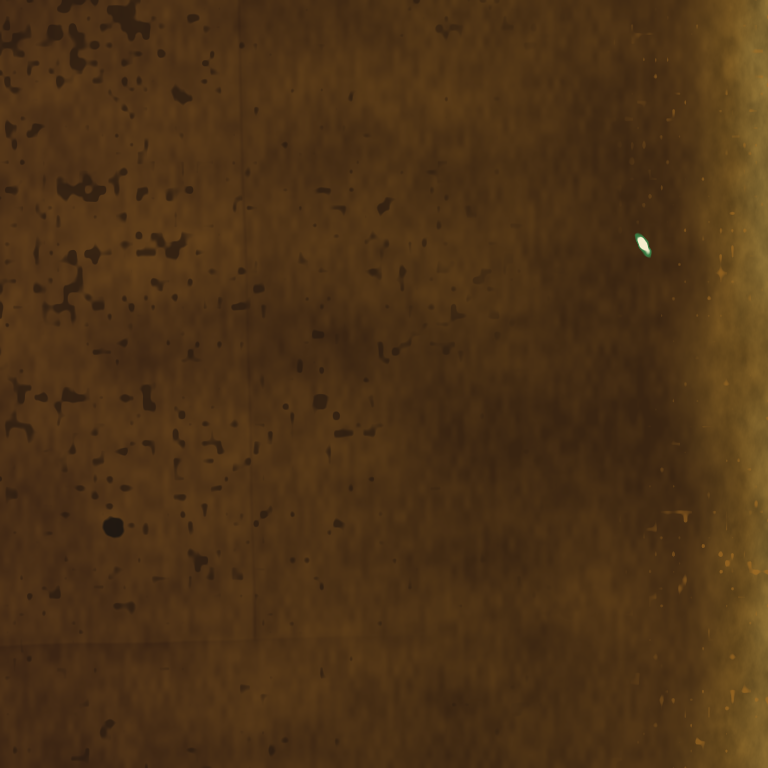
A WebGL 1 fragment shader for this texture:

```glsl
precision highp float;
uniform vec2 u_resolution;

// Palette
const vec3 DARK_BROWN = vec3(0.225, 0.142, 0.066);
const vec3 WARM_BROWN = vec3(0.385, 0.255, 0.095);
const vec3 LEFT_TINT = vec3(0.008, 0.000, 0.008);
const vec3 EDGE_OCHRE = vec3(0.450, 0.325, 0.120);
const vec3 EDGE_PALE = vec3(0.540, 0.455, 0.230);
const vec3 SPECK_COLOR = vec3(0.155, 0.100, 0.060);
const vec3 FLECK_COLOR = vec3(0.660, 0.430, 0.130);
const vec3 HOLE_COLOR = vec3(0.110, 0.085, 0.065);
const vec3 CHIP_COLOR = vec3(0.960, 0.930, 0.800);
const vec3 CHIP_RIM = vec3(0.220, 0.480, 0.260);

// Layout, in canvas units
const vec2 HOLE_POS = vec2(0.148, 0.313);
const float HOLE_RADIUS = 0.0135;
const vec2 CHIP_POS = vec2(0.838, 0.682);
const vec2 CHIP_SIZE = vec2(0.0065, 0.0150);
const float SEAM_X = 0.311;
const float SEAM_BOTTOM = 0.168;
const float LEDGE_Y = 0.158;

// Strengths
const float PATCH_CONTRAST = 0.85;
const float GRAIN_CONTRAST = 0.30;
const float SPECK_OPACITY = 0.72;
const float FLECK_OPACITY = 0.60;

float hash(vec2 p) {
  return fract(sin(dot(p, vec2(127.1, 311.7))) * 43758.5453);
}

float noise(vec2 p) {
  vec2 i = floor(p);
  vec2 f = fract(p);
  f = f * f * (3.0 - 2.0 * f);
  return mix(mix(hash(i), hash(i + vec2(1.0, 0.0)), f.x),
             mix(hash(i + vec2(0.0, 1.0)), hash(i + vec2(1.0, 1.0)), f.x), f.y);
}

float fbm(vec2 p) {
  float sum = 0.0;
  float amp = 0.5;
  for (int i = 0; i < 5; i++) {
    sum += amp * noise(p);
    p = mat2(1.6, 1.2, -1.2, 1.6) * p + 7.3;
    amp *= 0.5;
  }
  return sum / 0.96875;
}

// Soft round blob used to shade whole regions
float glow(vec2 p, vec2 center, vec2 size) {
  vec2 d = (p - center) / size;
  return exp(-dot(d, d));
}

// Brown ground: broad light and shade, streaky patches, fine grain
float groundTone(vec2 p) {
  float tone = 0.42;
  tone += 0.20 * glow(p, vec2(0.18, 0.78), vec2(0.28, 0.20));
  tone += 0.16 * glow(p, vec2(0.60, 0.68), vec2(0.20, 0.06));
  tone += 0.14 * glow(p, vec2(0.45, 0.14), vec2(0.14, 0.05));
  tone += 0.10 * glow(p, vec2(0.80, 0.93), vec2(0.20, 0.12));
  tone -= 0.14 * glow(p, vec2(0.72, 0.36), vec2(0.26, 0.24));
  tone -= 0.18 * glow(p, vec2(0.83, 0.79), vec2(0.09, 0.04));
  tone += PATCH_CONTRAST * (fbm(p * vec2(5.0, 9.0)) - 0.5);
  tone += GRAIN_CONTRAST * (noise(p * vec2(120.0, 55.0)) - 0.5);
  tone += GRAIN_CONTRAST * (fbm(p * vec2(42.0, 34.0) + 19.0) - 0.5);
  return tone;
}

// Dark pitting, clustered and thickest at the upper left
float pitting(vec2 p) {
  float density = 0.16 * smoothstep(0.75, 0.0, p.x) * smoothstep(0.05, 0.95, p.y);
  float cluster = 0.42 * (fbm(p * 7.0 + 31.0) - 0.5);
  float grains = 0.6 * noise(p * vec2(105.0, 85.0)) + 0.4 * noise(p * 48.0 + 5.0);
  float fade = smoothstep(0.80, 0.45, p.x);
  return fade * smoothstep(0.77, 0.92, grains + density + cluster);
}

// Joints: a leaning upright line and a rising ledge below it
float jointTone(vec2 p) {
  float lean = SEAM_X + 0.024 * (1.0 - p.y) + 0.003 * (noise(vec2(p.y * 9.0, 2.0)) - 0.5);
  float side = p.x - lean;
  float above = smoothstep(SEAM_BOTTOM - 0.005, SEAM_BOTTOM + 0.005, p.y);
  float line = smoothstep(0.004, 0.0, abs(side)) * (0.5 + 0.5 * noise(vec2(p.y * 14.0, 8.0)));
  float shade = smoothstep(-0.002, 0.002, side) * exp(-max(side, 0.0) * 22.0);
  float drop = LEDGE_Y + 0.028 * p.x + 0.003 * noise(vec2(p.x * 20.0, 4.0)) - p.y;
  float ledge = smoothstep(-0.002, 0.003, drop) * exp(-max(drop, 0.0) * 28.0);
  return -above * (0.16 * line + 0.12 * shade) - 0.24 * ledge * smoothstep(0.65, 0.15, p.x);
}

void main() {
  vec2 p = gl_FragCoord.xy / u_resolution;
  float tone = clamp(groundTone(p) + jointTone(p), 0.0, 1.1);
  vec3 color = mix(DARK_BROWN, WARM_BROWN, tone) + LEFT_TINT * smoothstep(0.7, 0.0, p.x);
  color = mix(color, SPECK_COLOR, SPECK_OPACITY * pitting(p));

  // Worn, brighter right edge
  float wear = p.x + 0.09 * (fbm(p * vec2(9.0, 6.0) + 51.0) - 0.5);
  float scuff = 0.75 + 0.5 * fbm(p * vec2(60.0, 35.0));
  color = mix(color, EDGE_OCHRE * scuff, 0.85 * smoothstep(0.86, 0.98, wear));
  color = mix(color, EDGE_PALE * scuff, 0.60 * smoothstep(0.95, 1.02, wear));

  // Small ochre flecks
  float fleckZone = smoothstep(0.78, 0.93, p.x) + 0.8 * glow(p, vec2(0.86, 0.93), vec2(0.05));
  float flecks = noise(p * vec2(130.0, 90.0) + 77.0) + 0.35 * (fbm(p * 11.0 + 9.0) - 0.5);
  color = mix(color, FLECK_COLOR, FLECK_OPACITY * min(fleckZone, 1.0) * smoothstep(0.86, 1.0, flecks));

  // Round hole
  float holeDist = length(p - HOLE_POS) + 0.003 * (noise(p * 140.0) - 0.5);
  color = mix(color, HOLE_COLOR, 0.92 * smoothstep(HOLE_RADIUS + 0.002, HOLE_RADIUS - 0.002, holeDist));

  // Bright slanted chip with a green rim
  vec2 q = p - CHIP_POS;
  q.x += 0.40 * q.y;
  float chip = length(q / CHIP_SIZE) + 0.5 * (noise(p * 150.0) - 0.5);
  color = mix(color, CHIP_RIM, smoothstep(1.25, 0.95, chip));
  color = mix(color, CHIP_COLOR, smoothstep(0.95, 0.60, chip));

  gl_FragColor = vec4(color, 1.0);
}
```
